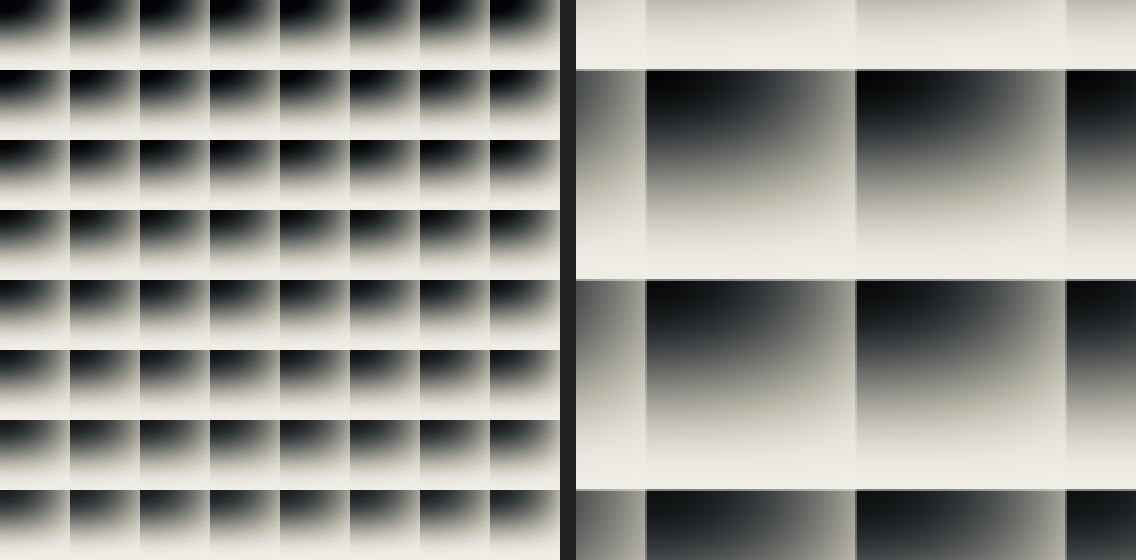
Left: the whole. Right: its middle third, enlarged.
Write a three.js fragment shader that draws this pattern.

```glsl
// Grid of square tiles, each shaded from ink at its upper left to pale paper at its foot.
#define TILES 8.0
#define INK vec3(0.008, 0.014, 0.018)
#define SLATE vec3(0.21, 0.23, 0.24)
#define SAND vec3(0.72, 0.71, 0.66)
#define PAPER vec3(0.94, 0.93, 0.905)
#define FALLOFF 1.1      // sharpness of the fade down a tile
#define SIDE_FADE 0.67   // darkness lost towards the right side
#define RIM_FADE 0.06    // extra loss in the outermost columns
#define FOOT_DEPTH 0.89  // darkness of the bottom row
#define HEAD_DEPTH 1.09  // darkness of the top row
#define EDGE 0.0005      // half width of the edge smoothing

varying vec2 vUv;

const float PI = 3.14159;

// Tone ramp from ink (0) to paper (1)
vec3 toneRamp(float tone) {
  vec3 color = mix(INK, SLATE, clamp(tone / 0.24, 0.0, 1.0));
  color = mix(color, SAND, clamp((tone - 0.24) / 0.52, 0.0, 1.0));
  return mix(color, PAPER, clamp((tone - 0.76) / 0.24, 0.0, 1.0));
}

vec3 shadeTiles(vec2 point) {
  vec2 grid = point * TILES;
  vec2 cell = floor(grid);
  vec2 local = fract(grid);

  // Fade down and across the tile
  float down = pow(0.5 - 0.5 * cos(PI * local.y), FALLOFF);
  float rim = step(TILES * 0.5 - 0.75, abs(cell.x + 0.5 - TILES * 0.5));
  float across = 1.0 - (SIDE_FADE + RIM_FADE * rim) * local.x * local.x;

  // Rows deepen towards the top
  float depth = mix(FOOT_DEPTH, HEAD_DEPTH, cell.y / (TILES - 1.0));
  return toneRamp(clamp(1.0 - depth * down * across, 0.0, 1.0));
}

void main() {
  // Average four nearby samples to soften tile edges
  vec3 color = vec3(0.0);
  for (int i = 0; i < 4; i++) {
    float index = float(i);
    vec2 corner = vec2(mod(index, 2.0), floor(index * 0.5)) * 2.0 - 1.0;
    color += shadeTiles(vUv + corner * EDGE) * 0.25;
  }
  gl_FragColor = vec4(color, 1.0);
}
```
